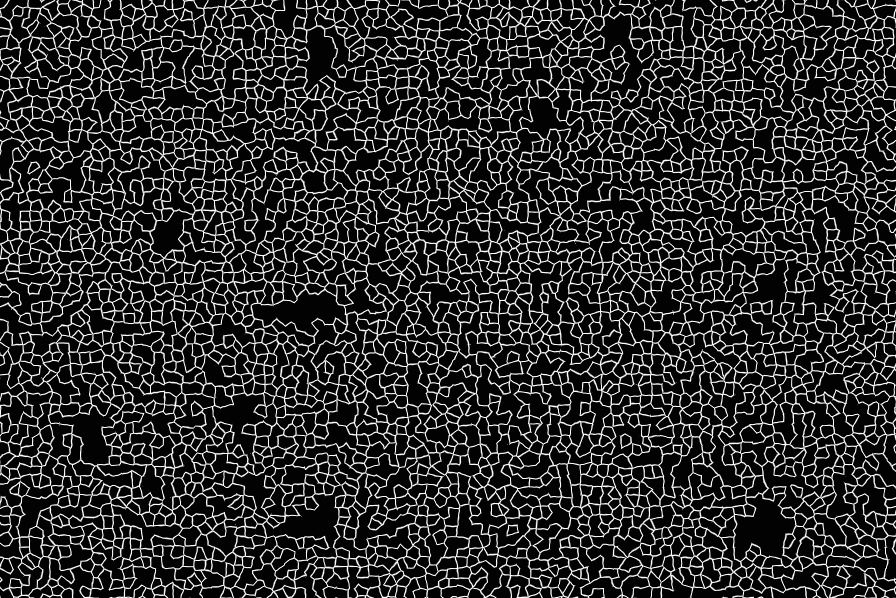
Write a Shadertoy shader that draws this pattern.

```glsl
// A fine maze of thin pale lines on black: a jittered Voronoi net whose
// cells carry a few random labels. Borders between equal labels vanish, which
// joins cells into worms; gradient noise joins larger clumps into dark voids.

const float CELLS_ACROSS = 88.0;
const float JITTER = 0.78;
const float LABEL_COUNT = 5.0;
const float LINE_WIDTH = 0.00136;     // as a share of the canvas width
const float VOID_SCALE = 0.17;        // noise frequency per cell
const float VOID_LEVEL = 0.38;
const vec3 BACKGROUND = vec3(0.008);
const vec3 LINE_COLOR = vec3(1.0);

vec2 hash2(vec2 p) {
    vec3 q = fract(p.xyx * vec3(0.1031, 0.1030, 0.0973));
    q += dot(q, q.yzx + 33.33);
    return fract((q.xx + q.yz) * q.zy);
}

vec2 gradientAt(vec2 corner) {
    float angle = 6.2832 * hash2(corner + 71.0).x;
    return vec2(cos(angle), sin(angle));
}

float gradientNoise(vec2 p) {
    vec2 i = floor(p);
    vec2 f = p - i;
    vec2 u = f * f * f * (f * (f * 6.0 - 15.0) + 10.0);
    vec2 e = vec2(1.0, 0.0);
    float a = dot(gradientAt(i), f);
    float b = dot(gradientAt(i + e.xy), f - e.xy);
    float c = dot(gradientAt(i + e.yx), f - e.yx);
    float d = dot(gradientAt(i + e.xx), f - e.xx);
    return mix(mix(a, b, u.x), mix(c, d, u.x), u.y);
}

// Seed point of a grid cell
vec2 cellSeed(vec2 cell, float jitter) {
    return cell + 0.5 + jitter * (hash2(cell + 13.0) - 0.5);
}

// Random label of a cell; all cells of a void share label zero
float cellLabel(vec2 cell, float count) {
    float clump = gradientNoise(cell * VOID_SCALE * vec2(0.8, 1.1) + 5.3);
    return clump > VOID_LEVEL ? 0.0 : floor(hash2(cell + 157.0).y * count);
}

// Grid cell whose seed lies nearest to p
vec2 nearestCell(vec2 p, float jitter) {
    vec2 home = floor(p);
    vec2 best = home;
    float bestDist = 1e5;
    for (int y = -1; y <= 1; y++)
    for (int x = -1; x <= 1; x++) {
        vec2 cell = home + vec2(x, y);
        vec2 d = cellSeed(cell, jitter) - p;
        if (dot(d, d) < bestDist) {
            bestDist = dot(d, d);
            best = cell;
        }
    }
    return best;
}

// Distance from p to the closest border between different labels
float borderDistance(vec2 p, float jitter, float count) {
    vec2 own = nearestCell(p, jitter);
    vec2 ownSeed = cellSeed(own, jitter);
    float ownLabel = cellLabel(own, count);
    float dist = 1e5;
    for (int y = -2; y <= 2; y++)
    for (int x = -2; x <= 2; x++) {
        vec2 cell = own + vec2(x, y);
        if (cellLabel(cell, count) == ownLabel) continue;
        vec2 seed = cellSeed(cell, jitter);
        vec2 middle = 0.5 * (seed + ownSeed);
        dist = min(dist, dot(middle - p, normalize(seed - ownSeed)));
    }
    return dist;
}

// Share of a pixel that a line of the given width covers
float lineCoverage(float dist, float width, float pixel) {
    float cover = (0.5 * (width + pixel) - dist) / pixel;
    return clamp(cover, 0.0, min(1.0, width / pixel));
}

void mainImage(out vec4 fragColor, in vec2 fragCoord) {
    float pixel = 1.0 / iResolution.x;
    vec2 p = fragCoord * pixel * CELLS_ACROSS;

    // Slight wobble of the lines
    vec2 wobble = vec2(gradientNoise(p * 1.7), gradientNoise(p * 1.7 + 37.0));
    p += 0.12 * wobble;

    float dist = borderDistance(p, JITTER, LABEL_COUNT) / CELLS_ACROSS;
    float line = lineCoverage(dist, LINE_WIDTH, pixel);
    fragColor = vec4(mix(BACKGROUND, LINE_COLOR, line), 1.0);
}
```
